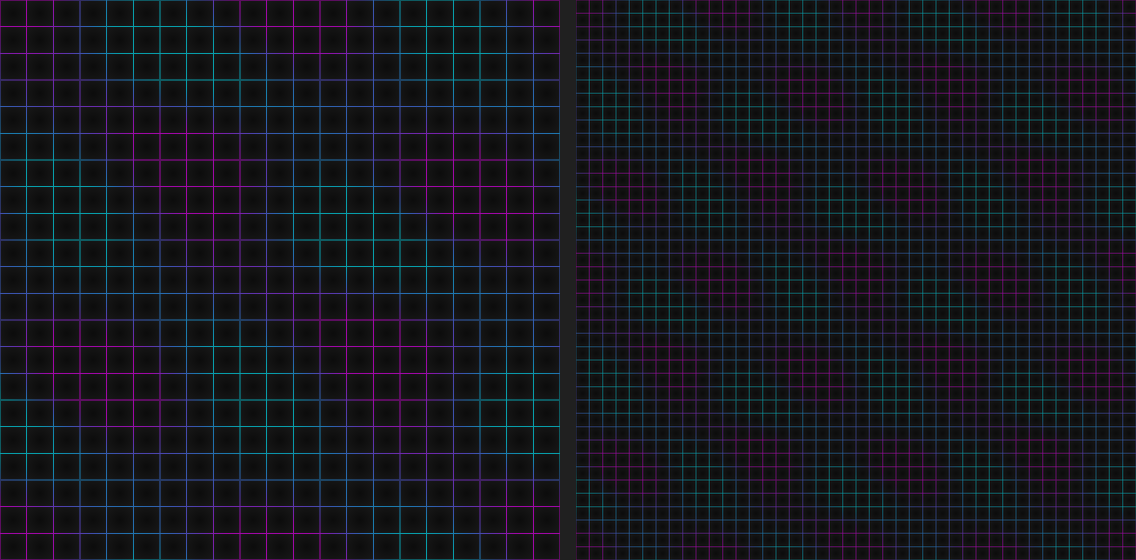
Left: one tile. Right: repeated 2 by 2.
Write a WebGL 1 fragment shader that draws this pattern.

```glsl
precision highp float;
// A grid of thin neon lines over near-black square cells.
// Each cell is a soft radial gradient; wrapping layered sines drift the line
// colour between cyan and magenta. Whole frequencies keep the tile seamless.

uniform vec2 u_resolution;

#define REPEATS 21.0                        // cells across and down
#define LINE_WIDTH 0.026                    // fraction of one cell
#define CELL_CENTRE vec3(0.046)
#define CELL_CORNER vec3(0.097)
#define CYAN vec3(0.0, 0.87, 0.94)
#define BLUE vec3(0.20, 0.40, 1.0)          // bends the blend through blue
#define MAGENTA vec3(0.88, 0.0, 0.92)
#define TINT_CONTRAST 0.55

const float TAU = 6.2831853;

// Sine wave with whole-number frequencies across the tile; phase in turns.
float wave(vec2 uv, vec2 frequency, float phase) {
  return cos(TAU * (dot(uv, frequency) - phase));
}

// 0 is cyan, 1 is magenta.
float tintField(vec2 uv) {
  float field = 0.80 * wave(uv, vec2(2.0, 2.0), 0.0)
              + 0.50 * wave(uv, vec2(2.0, -1.0), 0.08)
              + 0.35 * wave(uv, vec2(0.0, 3.0), 0.13)
              + 0.25 * wave(uv, vec2(1.0, 4.0), 0.40);
  return clamp(0.5 + TINT_CONTRAST * field, 0.0, 1.0);
}

// Quadratic blend through three colours.
vec3 neonColour(float t) {
  return mix(mix(CYAN, BLUE, t), mix(BLUE, MAGENTA, t), t);
}

// Share of the pixel covered by the grid lines, box filtered.
float lineCoverage(vec2 cell, vec2 pixel) {
  vec2 distanceToLine = 0.5 - abs(cell - 0.5);
  vec2 overlap = 0.5 * (LINE_WIDTH + pixel) - distanceToLine;
  vec2 coverage = clamp(overlap, vec2(0.0), min(vec2(LINE_WIDTH), pixel)) / pixel;
  return max(coverage.x, coverage.y);
}

void main() {
  vec2 uv = gl_FragCoord.xy / u_resolution;
  vec2 cell = fract(uv * REPEATS);
  vec2 pixel = REPEATS / u_resolution;

  // Dark cell, lighter towards its corners
  float radius = length(cell - 0.5) / 0.7071;
  vec3 colour = mix(CELL_CENTRE, CELL_CORNER, radius);

  // Neon lines on top
  colour = mix(colour, neonColour(tintField(uv)), lineCoverage(cell, pixel));
  gl_FragColor = vec4(colour, 1.0);
}
```
